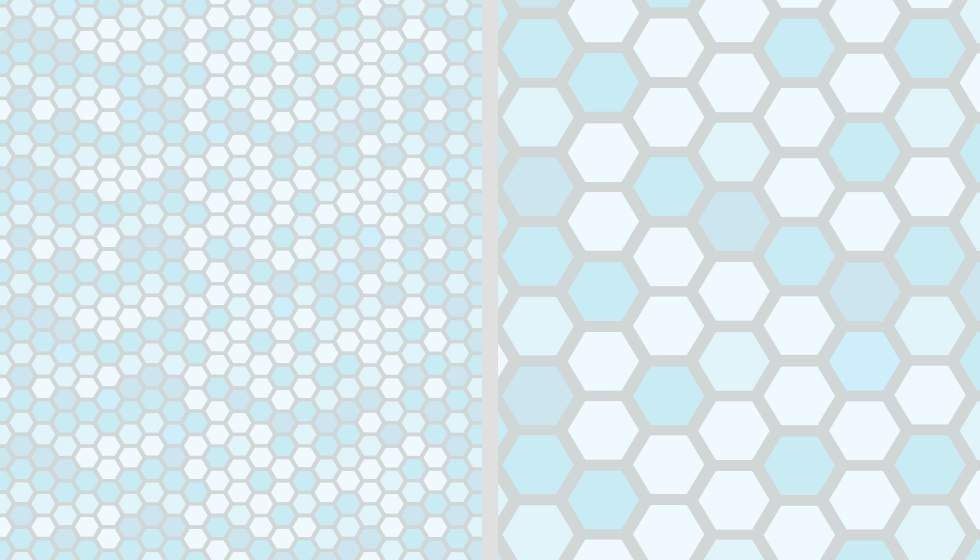
Left: the whole. Right: its middle third, enlarged.
This pattern is drawn by a WebGL 1 fragment shader. Its source:

```glsl
precision highp float;
// Honeycomb of flat-topped pastel hexagons separated by grey grout.
// Two interleaved lattices of hexagon distances form the staggered columns;
// each column cycles through three tints, with hashed changes of shade.

uniform vec2 u_resolution;

// Lengths are fractions of the canvas height
const float COLUMN_PITCH = 0.03889;
const float ROW_PITCH = 0.04137;
const vec2 FIRST_CENTRE = vec2(-0.0004, 0.0310);  // measured from the top left
const float HALF_HEIGHT = 0.01745;
const float SLANT_REACH = 0.01823;                // centre to slanted side
const vec2 SLANT_NORMAL = vec2(0.857, 0.515);
const float JITTER = 0.0007;

const vec3 GROUT = vec3(0.820, 0.838, 0.842);
const vec3 WHITE = vec3(0.940, 0.977, 0.996);
const vec3 PALE = vec3(0.882, 0.956, 0.978);
const vec3 CYAN = vec3(0.790, 0.927, 0.957);
const vec3 DUSK = vec3(0.800, 0.897, 0.932);
const vec3 SKY = vec3(0.810, 0.932, 0.985);

const float CYAN_COLUMNS = 0.74;
const float PALE_COLUMNS = 0.74;
const float DUSK_CHANCE = 0.46;
const float SKY_CHANCE = 0.012;

float hash(vec2 p) {
  vec3 q = fract(p.xyx * 0.1031);
  q += dot(q, q.yzx + 33.33);
  return fract((q.x + q.y) * q.z);
}

// Signed distance to the sides of a flat-topped hexagon
float hexagon(vec2 p) {
  p = abs(p);
  return max(p.y - HALF_HEIGHT, dot(p, SLANT_NORMAL) - SLANT_REACH);
}

// Three-row colour cycle; its third tint varies over a six-row period
vec3 tileColour(vec2 cell) {
  float column = cell.x;
  float shift = floor(3.0 * hash(vec2(column, 7.0)));
  float row = cell.y + shift;
  float slot = floor(mod(row + 0.5, 3.0));
  float halfCycle = floor(mod(row + 0.5, 6.0) / 3.0);

  vec3 colour = WHITE;
  if (slot < 0.5) {
    if (hash(vec2(column, 19.0)) < CYAN_COLUMNS) colour = CYAN;
  } else if (slot < 1.5) {
    if (hash(vec2(column, 31.0)) < PALE_COLUMNS) colour = PALE;
  } else if (hash(vec2(column, 43.0 + halfCycle)) < DUSK_CHANCE) {
    colour = DUSK;
  }
  return hash(cell + 61.0) < SKY_CHANCE ? SKY : colour;
}

void main() {
  vec2 point = gl_FragCoord.xy / u_resolution.y;
  point.y = 1.0 - point.y;
  vec2 period = vec2(2.0 * COLUMN_PITCH, ROW_PITCH);

  // Even columns first, then odd columns half a row lower
  float nearest = 1.0;
  vec2 nearestCell = vec2(0.0);
  for (int i = 0; i < 2; i++) {
    float odd = float(i);
    vec2 local = point - FIRST_CENTRE - odd * vec2(COLUMN_PITCH, 0.5 * ROW_PITCH);
    vec2 index = floor(local / period + 0.5);
    vec2 cell = vec2(2.0 * index.x + odd, index.y);
    vec2 offset = local - index * period;
    offset.y += JITTER * (hash(cell + 89.0) - 0.5);
    float d = hexagon(offset);
    if (d < nearest) {
      nearest = d;
      nearestCell = cell;
    }
  }

  // One-pixel edge smoothing
  float tile = clamp(0.5 - nearest * u_resolution.y, 0.0, 1.0);
  gl_FragColor = vec4(mix(GROUT, tileColour(nearestCell), tile), 1.0);
}
```
